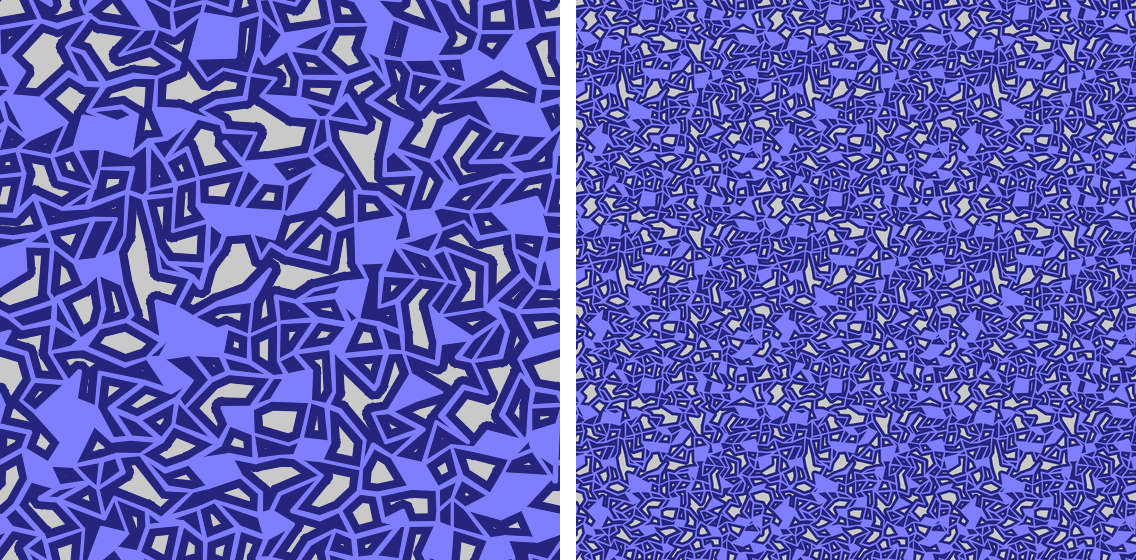
Left, the tile; right, the same tile 3 across and 3 down.
This pattern is drawn by a Shadertoy shader. Its source:

```glsl
// Tiling tangle of angular light bands and filled facets with dark borders over grey gaps.
#define GRID 22            // lattice cells per side, even so that the rows wrap
#define FILL 0.15          // share of filled facets
#define GROUPS 3.0         // labels of open cells; equal neighbours merge
#define JITTER 1.0         // scatter of the lattice nodes, in cells
#define BAND_MIN 0.0028    // half width of the bands, in canvas units
#define BAND_MAX 0.0056
#define BORDER 0.0188      // reach of the dark border from a band's centre
#define LIGHT vec3(0.495, 0.495, 0.995)
#define DARK vec3(0.145, 0.145, 0.495)
#define GREY vec3(0.79)

// Four random values per lattice index, wrapped at the canvas edge.
vec4 cellHash(ivec2 cell) {
    ivec2 wrapped = (cell % GRID + GRID) % GRID;
    uvec4 v = uvec4(wrapped, wrapped.x + 37, wrapped.y + 91);
    v = v * 1664525u + 1013904223u;
    for (int i = 0; i < 2; i++) {
        v.x += v.y * v.w;
        v.y += v.z * v.x;
        v.z += v.x * v.y;
        v.w += v.y * v.z;
        v ^= v >> 16u;
    }
    return vec4(v >> 8u) / 16777216.0;
}

// Node position in canvas units (xy) and its band half width (z).
vec3 node(ivec2 cell) {
    vec4 h = cellHash(cell);
    vec2 p = vec2(cell) + (h.xy - 0.5) * JITTER;
    p.x += 0.5 * float(cell.y & 1) - 0.25;
    return vec3(p / float(GRID), mix(BAND_MIN, BAND_MAX, h.w));
}

// Label of a cell: 0 is filled, the others are open groups.
float label(ivec2 cell) {
    float h = cellHash(cell).z;
    return h < FILL ? 0.0 : 1.0 + floor(GROUPS * (h - FILL) / (1.0 - FILL));
}

bool divided(float a, float b) {
    return a != b || a == 0.0;
}

// Distance to a segment with chamfered ends (x), less its tapered half width (y).
vec2 bandDistance(vec2 p, vec3 a, vec3 b) {
    vec2 span = b.xy - a.xy;
    float len = max(length(span), 1e-5);
    vec2 dir = span / len;
    vec2 q = p - a.xy;
    float along = dot(q, dir);
    float across = abs(q.x * dir.y - q.y * dir.x);
    float beyond = max(max(-along, along - len), 0.0);
    float d = max(max(across, beyond), 0.7071 * (across + beyond));
    return vec2(d, d - mix(a.z, b.z, clamp(along / len, 0.0, 1.0)));
}

// True if a ray from p to the right crosses the edge ab.
bool crosses(vec2 p, vec2 a, vec2 b) {
    if ((a.y > p.y) == (b.y > p.y)) return false;
    return p.x < a.x + (b.x - a.x) * (p.y - a.y) / (b.y - a.y);
}

bool insideQuad(vec2 p, vec2 a, vec2 b, vec2 c, vec2 d) {
    bool lower = crosses(p, a, b) != crosses(p, b, c);
    bool upper = crosses(p, c, d) != crosses(p, d, a);
    return lower != upper;
}

void mainImage(out vec4 fragColor, in vec2 fragCoord) {
    vec2 p = fragCoord / iResolution.xy;
    float pixel = 1.0 / min(iResolution.x, iResolution.y);
    ivec2 home = ivec2(floor(p * float(GRID)));
    vec2 nearest = vec2(1.0);
    bool filled = false;

    // Bands between differing cells, and facets in the filled ones.
    for (int y = -2; y <= 2; y++) {
        for (int x = -2; x <= 2; x++) {
            ivec2 cell = home + ivec2(x, y);
            vec3 a = node(cell);
            vec3 right = node(cell + ivec2(1, 0));
            vec3 up = node(cell + ivec2(0, 1));
            float own = label(cell);
            if (divided(own, label(cell - ivec2(0, 1))))
                nearest = min(nearest, bandDistance(p, a, right));
            if (divided(own, label(cell - ivec2(1, 0))))
                nearest = min(nearest, bandDistance(p, a, up));
            if (own == 0.0) {
                vec3 far = node(cell + ivec2(1, 1));
                filled = filled || insideQuad(p, a.xy, right.xy, far.xy, up.xy);
            }
        }
    }

    // Layers: grey ground, dark border, light band or facet.
    float soft = 0.6 * pixel;
    float border = 1.0 - smoothstep(-soft, soft, nearest.x - BORDER);
    float band = 1.0 - smoothstep(-soft, soft, nearest.y);
    vec3 color = mix(GREY, DARK, border);
    color = mix(color, LIGHT, filled ? 1.0 : band);
    fragColor = vec4(color, 1.0);
}
```
